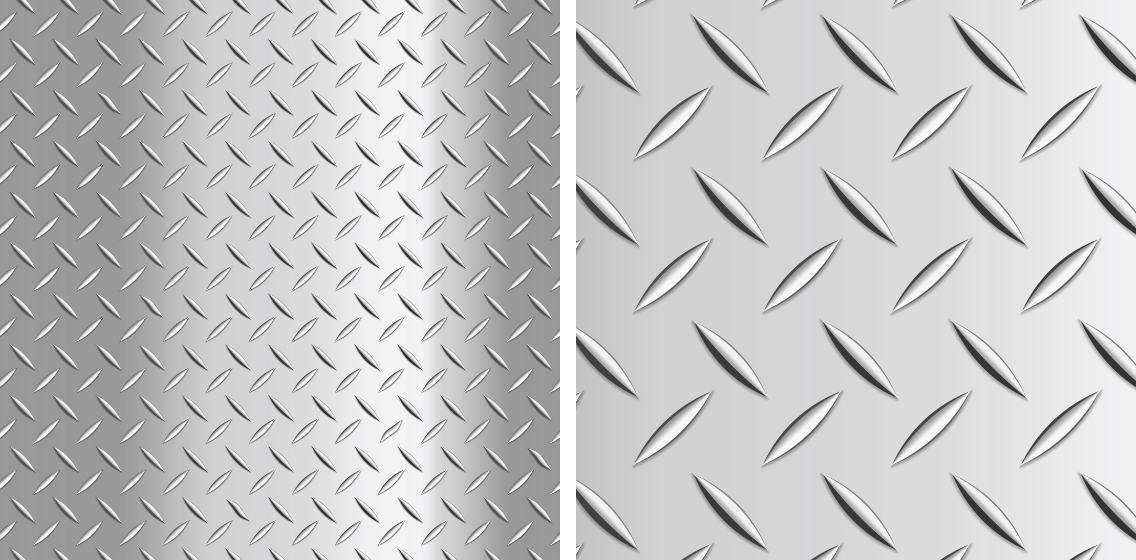
Left, the full canvas; right, a detail of the centre.
Give the GLSL for this texture, as a WebGL 2 fragment shader.

```glsl
#version 300 es
precision highp float;

uniform vec2 u_resolution;
out vec4 fragColor;

const vec2 GRID = vec2(13.0, 11.0);      // raised bars across and down
const vec2 BAR = vec2(0.0318, 0.0062);   // half length, half width

float hash(vec2 p) {
  vec3 q = fract(vec3(p.xyx) * vec3(0.1031, 0.1030, 0.0973));
  q += dot(q, q.yzx + 33.33);
  return fract((q.x + q.y) * q.z);
}

// Lens with pointed ends along x
float lensDistance(vec2 p, vec2 halfSize) {
  p = abs(p);
  float offset = (halfSize.x * halfSize.x - halfSize.y * halfSize.y) / (2.0 * halfSize.y);
  if ((p.x - halfSize.x) * offset > p.y * halfSize.x) return length(p - vec2(halfSize.x, 0.0));
  return length(p + vec2(0.0, offset)) - offset - halfSize.y;
}

// Broad reflection across the sheet, equal at both edges
float sheenLevel(float x) {
  float level = 0.6;
  level += 0.22 * smoothstep(0.19, 0.40, x);
  level += 0.04 * smoothstep(0.38, 0.56, x);
  level += 0.09 * smoothstep(0.53, 0.68, x);
  level -= 0.12 * smoothstep(0.752, 0.795, x);
  level -= 0.23 * smoothstep(0.785, 0.925, x);
  return level;
}

// Faint vertical bands, wrapping after a whole number of steps
float bandNoise(float x, float count) {
  float cell = floor(x * count);
  float a = hash(vec2(mod(cell, count), 7.0));
  float b = hash(vec2(mod(cell + 1.0, count), 7.0));
  return mix(a, b, smoothstep(0.0, 1.0, fract(x * count))) - 0.5;
}

// Rising bar: thin rims, grey upper face, bright lower face
float risingShade(float t, float soft, float sheen) {
  float shade = mix(0.97, 0.58, smoothstep(-0.25, 0.75, t));
  shade = mix(shade, mix(0.46, 0.25, sheen), smoothstep(-soft, soft, t - 0.72));
  return mix(shade, 0.36, smoothstep(-soft, soft, -t - 0.83));
}

// Falling bar: dark lower face, bright upper face
float fallingShade(float t, float soft, float sheen) {
  float shade = mix(0.66, 0.95, smoothstep(-0.25, 0.4, t));
  shade = mix(shade, mix(0.32, 0.2, sheen), smoothstep(-soft, soft, -t - 0.32));
  return mix(shade, 0.5, smoothstep(-soft, soft, t - 0.86));
}

// Lay one lattice of bars over the sheet
float addBars(float base, vec2 uv, vec2 phase, float angle, bool rising, float sheen, float pixel) {
  vec2 q = uv * GRID - phase;
  vec2 cell = floor(q + 0.5);
  vec2 local = (q - cell) / GRID;
  vec2 id = mod(cell, GRID) + (rising ? 3.0 : 41.0);
  vec2 axis = vec2(cos(angle), sin(angle));
  vec2 p = vec2(dot(local, axis), dot(local, vec2(-axis.y, axis.x)));

  // Slight unevenness, with a few stunted bars
  float wear = hash(id);
  float stunted = step(0.98, wear);
  vec2 size = BAR * vec2(0.98 + 0.04 * wear - 0.14 * stunted, 0.96 + 0.08 * hash(id + 19.0));
  p.y += stunted * 0.0009 * sin(p.x * 160.0);

  float d = lensDistance(p, size);
  float along = p.x / size.x;
  float width = size.y * max(1.0 - along * along, 0.12);
  float t = clamp(p.y / width, -1.0, 1.0);
  float soft = clamp(0.6 * pixel / width, 0.03, 0.5);
  float shade = rising ? risingShade(t, soft, sheen) : fallingShade(t, soft, sheen);

  // Contact shadow falls below the bar
  float shadow = 1.0 - smoothstep(0.0, 0.0028, d);
  base *= 1.0 - 0.28 * shadow * smoothstep(0.3, -0.7, t);
  return mix(base, shade, 1.0 - smoothstep(-0.6 * pixel, 0.6 * pixel, d));
}

void main() {
  vec2 uv = gl_FragCoord.xy / u_resolution;
  float pixel = 1.0 / min(u_resolution.x, u_resolution.y);

  // Sheet
  float level = sheenLevel(uv.x);
  float sheen = smoothstep(0.6, 0.93, level);
  level += 0.010 * bandNoise(uv.x, 96.0);

  // Two interleaved lattices
  level = addBars(level, uv, vec2(0.08, 0.53), 0.757, true, sheen, pixel);
  level = addBars(level, uv, vec2(0.53, -0.02), -0.80, false, sheen, pixel);

  vec3 coolTint = vec3(0.998, 0.998, 1.004);
  fragColor = vec4(clamp(level * coolTint, 0.0, 1.0), 1.0);
}
```
